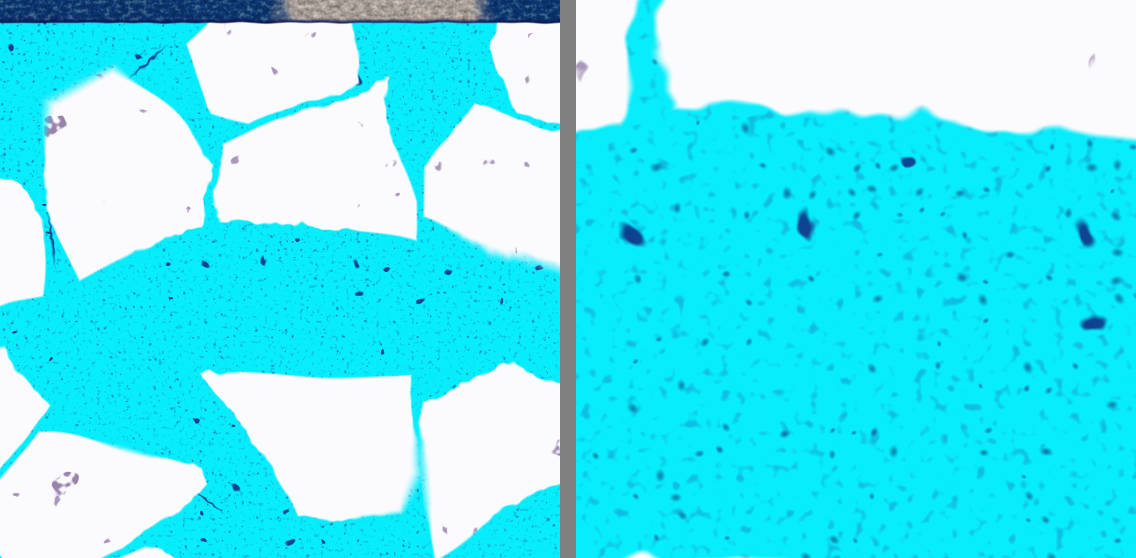
Left: the whole. Right: its middle third, enlarged.
Give the GLSL for this texture, as a Shadertoy shader.

```glsl
// Angular white grains set in speckled cyan resin, under a dark strip along the top edge.

const vec3 CYAN   = vec3(0.03, 0.93, 0.985);
const vec3 DEEP   = vec3(0.06, 0.75, 0.89);
const vec3 WHITE  = vec3(0.985, 0.98, 0.99);
const vec3 NAVY   = vec3(0.05, 0.22, 0.47);
const vec3 INK    = vec3(0.06, 0.10, 0.46);
const vec3 TEAL   = vec3(0.20, 0.35, 0.46);
const vec3 TAN    = vec3(0.69, 0.65, 0.62);
const vec3 PURPLE = vec3(0.53, 0.43, 0.62);

const float GRAIN_CELL  = 0.40;   // spacing of the grains
const float GRAIN_SIZE  = 0.146;  // mean half width of a grain
const float GRAIN_GAP   = 0.006;  // least resin between two grains
const float SHARP_EDGE  = 0.0025;
const float SOFT_EDGE   = 0.020;
const float STRIP_DEPTH = 0.041;
const vec2  STRIP_LIT   = vec2(0.50, 0.87);

vec2 hash2(vec2 p) {
    uvec2 v = uvec2(ivec2(p)) * 1664525u + 1013904223u;
    v.x += v.y * 1664525u;
    v.y += v.x * 1664525u;
    v ^= v >> 16;
    v.x += v.y * 1664525u;
    v.y += v.x * 1664525u;
    v ^= v >> 16;
    return vec2(v >> 8) / 16777216.0;
}

float cornerSlope(vec2 id, vec2 offset) {
    float a = 6.2832 * hash2(id).x;
    return dot(vec2(cos(a), sin(a)), offset);
}

float gradientNoise(vec2 p) {
    vec2 i = floor(p), f = p - i, e = vec2(0.0, 1.0);
    vec2 u = f * f * f * (f * (f * 6.0 - 15.0) + 10.0);
    return mix(mix(cornerSlope(i, f), cornerSlope(i + e.yx, f - e.yx), u.x),
               mix(cornerSlope(i + e, f - e), cornerSlope(i + 1.0, f - 1.0), u.x), u.y);
}

vec2 noise2(vec2 p) {
    return vec2(gradientNoise(p), gradientNoise(p + vec2(37.0, 91.0)));
}

vec2 turn(vec2 p, float a) {
    float c = cos(a), s = sin(a);
    return vec2(c * p.x + s * p.y, c * p.y - s * p.x);
}

// Signed distance to tapered four-sided grains, kept apart by Voronoi borders.
float grainDistance(vec2 p) {
    vec2 home = floor(p / GRAIN_CELL), nearId = home, toNear = vec2(9.0);
    for (int k = 0; k < 9; k++) {
        vec2 id = home + vec2(k % 3 - 1, k / 3 - 1);
        vec2 r = (id + 0.2 + 0.6 * hash2(id)) * GRAIN_CELL - p;
        if (dot(r, r) < dot(toNear, toNear)) { toNear = r; nearId = id; }
    }
    float border = 1.0;
    for (int k = 0; k < 25; k++) {
        vec2 id = nearId + vec2(k % 5 - 2, k / 5 - 2);
        vec2 r = (id + 0.2 + 0.6 * hash2(id)) * GRAIN_CELL - p;
        if (id != nearId) border = min(border, dot(0.5 * (toNear + r), normalize(r - toNear)));
    }
    vec2 form = hash2(nearId + 50.0);
    float stretch = mix(0.85, 1.3, form.y);
    vec2 halfSize = GRAIN_SIZE * vec2(stretch, 1.0 / stretch);
    float slope = mix(0.25, 0.65, hash2(nearId + 90.0).x) * halfSize.x / halfSize.y;
    vec2 q = turn(-toNear, 6.2832 * form.x);
    float side = (abs(q.x) - halfSize.x - slope * q.y) / sqrt(1.0 + slope * slope);
    return max(max(side, abs(q.y) - halfSize.y), GRAIN_GAP - border);
}

// Scattered ellipses, at most one per cell.
float specks(vec2 p, float cell, float density, vec2 size, float seed) {
    vec2 id = floor(p / cell);
    vec2 place = hash2(id + seed), kind = hash2(id + seed + 37.0);
    vec2 q = turn(p - (id + 0.3 + 0.4 * place) * cell, 6.2832 * kind.x);
    float d = (length(q / (size * mix(0.5, 1.2, kind.y / density))) - 1.0) * size.y;
    return step(kind.y, density) * (1.0 - smoothstep(-0.0015, 0.0015, d));
}

void mainImage(out vec4 fragColor, in vec2 fragCoord) {
    vec2 p = fragCoord / iResolution.y;
    float pixel = 1.0 / iResolution.y;

    // Grain outline: broad bends plus patchy ragged detail
    float ragged = smoothstep(-0.3, 0.4, gradientNoise(p * 4.0 + 20.0));
    vec2 bent = p + 0.035 * noise2(p * 4.5)
              + ragged * (0.014 * noise2(p * 21.0) + 0.006 * noise2(p * 60.0));
    float blur = mix(SHARP_EDGE, SOFT_EDGE, smoothstep(0.2, 0.5, gradientNoise(p * 3.0 + 7.0)));
    blur = max(blur, pixel);
    float grain = 1.0 - smoothstep(-blur, blur, grainDistance(bent));

    // Resin with fine mottling, dots, flecks and scratches
    vec2 crumpled = p + 0.004 * noise2(p * 90.0);
    float mottle = 0.6 * gradientNoise(p * 110.0) + 0.6 * gradientNoise(p * 190.0);
    vec3 resin = mix(CYAN, DEEP, smoothstep(0.10, 0.50, mottle));
    resin = mix(resin, NAVY, 0.55 * specks(p, 0.013, 0.16, vec2(0.0022, 0.0016), 11.0));
    resin = mix(resin, INK, 0.8 * specks(crumpled, 0.055, 0.22, vec2(0.0075, 0.0042), 23.0));
    resin = mix(resin, INK, 0.75 * specks(crumpled, 0.16, 0.15, vec2(0.034, 0.0022), 41.0));

    // Grain faces with small marks and a few larger stains
    float blotch = smoothstep(-0.25, 0.15, gradientNoise(p * 75.0));
    float marks = specks(crumpled, 0.075, 0.22, vec2(0.0085, 0.0045), 61.0);
    float stains = specks(p + 0.018 * noise2(p * 35.0), 0.30, 0.25, vec2(0.026, 0.016), 83.0);
    vec3 face = mix(WHITE, PURPLE, blotch * max(0.7 * marks, 0.85 * stains));
    vec3 color = mix(resin, face, grain);

    // Dark strip with one lit stretch and an inky lower rim
    float rise = p.y - (1.0 - STRIP_DEPTH) + 0.003 * gradientNoise(vec2(p.x * 22.0, 3.0));
    float fiber = gradientNoise(p * vec2(75.0, 130.0)) + 0.6 * gradientNoise(p * 210.0);
    float x = p.x + 0.02 * gradientNoise(p * 40.0);
    float lit = smoothstep(-0.02, 0.03, x - STRIP_LIT.x) * smoothstep(-0.02, 0.03, STRIP_LIT.y - x);
    vec3 strip = mix(NAVY, TEAL, smoothstep(-0.1, 0.6, fiber));
    strip = mix(strip, TAN, lit) * (0.95 + 0.35 * fiber);
    strip = mix(strip, INK * 0.7, 0.85 * (1.0 - smoothstep(0.001, 0.009, rise)));
    color = mix(color, strip, smoothstep(-0.002, 0.002, rise));

    fragColor = vec4(clamp(color, 0.0, 1.0), 1.0);
}
```
